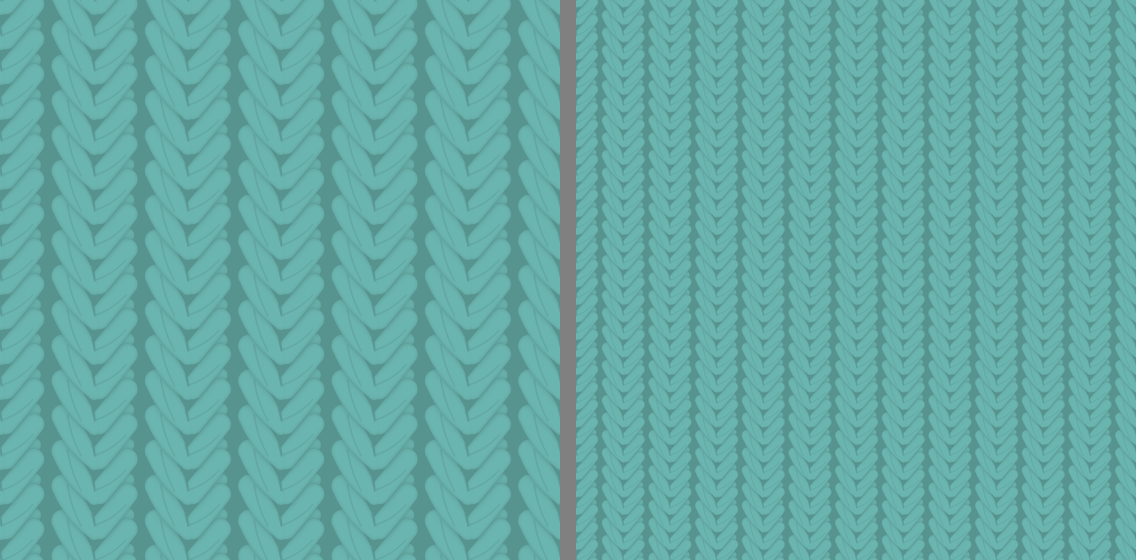
Left: one tile. Right: repeated 2 by 2.
Reproduce this pattern procedurally as a WebGL 2 fragment shader.

```glsl
#version 300 es
precision highp float;
// Chunky knit: six columns of sixteen overlapping V stitches on a darker ground.
// Each stitch is built from bent, tapered strands; upper stitches overlap lower
// ones and cast a soft shadow. Thin creases split the strands into plies.

uniform vec2 u_resolution;
out vec4 fragColor;

const vec2 REPEATS = vec2(6.0, 16.0);
const vec2 CELL = vec2(192.0, 72.0);      // stitch cell in design units
const vec2 ORIGIN = vec2(3.0, -1.5);      // inner notch of the first stitch
const vec3 YARN = vec3(0.42, 0.71, 0.69);
const vec3 SHADE = vec3(0.38, 0.645, 0.625);
const vec3 GROUND = vec3(0.34, 0.58, 0.56);

// Distance to a strand from a to b; bend offsets its middle, bulge thickens it.
float strand(vec2 p, vec2 a, vec2 b, vec2 radii, float bend, float bulge) {
    vec2 axis = b - a;
    float t = clamp(dot(p - a, axis) / dot(axis, axis), 0.0, 1.0);
    float arch = 4.0 * t * (1.0 - t);
    vec2 normal = normalize(vec2(-axis.y, axis.x));
    vec2 center = mix(a, b, t) + normal * bend * arch;
    return length(p - center) - mix(radii.x, radii.y, t) - bulge * arch;
}

// Coverage of a shape with an edge softened over one pixel.
float cover(float d, float pixel) {
    return 1.0 - smoothstep(-0.6 * pixel, 0.6 * pixel, d);
}

// Lay a shaded shape over the color, with a soft contact shadow around it.
vec3 layShape(vec3 color, float d, float pixel, float shadow) {
    float contact = shadow * exp(-max(d, 0.0) / 5.0);
    color = mix(color, GROUND, contact);
    float rim = smoothstep(-11.0, 0.0, d);
    vec3 surface = mix(YARN, SHADE, 0.5 * rim * rim);
    return mix(color, surface, cover(d, pixel));
}

// Draw a thin tapered crease.
vec3 drawCrease(vec3 color, float d, float pixel, float strength) {
    float line = 1.0 - smoothstep(0.0, 1.0 + pixel, d);
    return mix(color, GROUND, strength * line);
}

vec3 drawStitch(vec3 color, vec2 p, float pixel) {
    // Ply peeping out behind the right arm
    float backPly = strand(p, vec2(67.0, 94.0), vec2(32.0, 48.0),
                           vec2(14.0, 11.0), 0.0, 1.0);
    color = layShape(color, backPly, pixel, 0.5);

    // The two arms of the V; the right one has a blunt inner end
    float leftArm = strand(p, vec2(-66.0, 82.0), vec2(-1.0, -15.0),
                           vec2(23.0, 14.0), -3.0, 5.0);
    float rightArm = strand(p, vec2(67.0, 65.0), vec2(8.0, -6.0),
                            vec2(21.0, 22.0), 0.0, 0.5);
    rightArm = max(rightArm, -(p.x + 0.17 * p.y));
    color = layShape(color, min(leftArm, rightArm), pixel, 0.65);

    // Creases: left ply, right ply and the inner joint
    float leftCrease = strand(p, vec2(-56.0, 84.0), vec2(-28.0, 0.0),
                              vec2(0.4, 0.0), -4.0, 0.0);
    float rightCrease = strand(p, vec2(3.0, 2.0), vec2(64.0, 43.0),
                               vec2(0.4, 0.0), -5.0, 0.0);
    float joint = strand(p, vec2(-4.0, 24.0), vec2(0.0, 0.0),
                         vec2(1.6, 0.2), 0.0, 0.0);
    color = drawCrease(color, leftCrease, pixel, 0.42);
    color = drawCrease(color, rightCrease, pixel, 0.38);
    return drawCrease(color, joint, pixel, 0.8);
}

void main() {
    vec2 canvas = REPEATS * CELL;
    vec2 p = gl_FragCoord.xy / u_resolution * canvas - ORIGIN;
    float pixel = max(canvas.x / u_resolution.x, canvas.y / u_resolution.y);
    p.x = mod(p.x + 0.5 * CELL.x, CELL.x) - 0.5 * CELL.x;
    p.y = mod(p.y, CELL.y);

    // Stack neighboring stitches from bottom to top
    vec3 color = GROUND;
    for (int row = -1; row <= 1; row++) {
        color = drawStitch(color, p - vec2(0.0, float(row) * CELL.y), pixel);
    }
    fragColor = vec4(color, 1.0);
}
```
